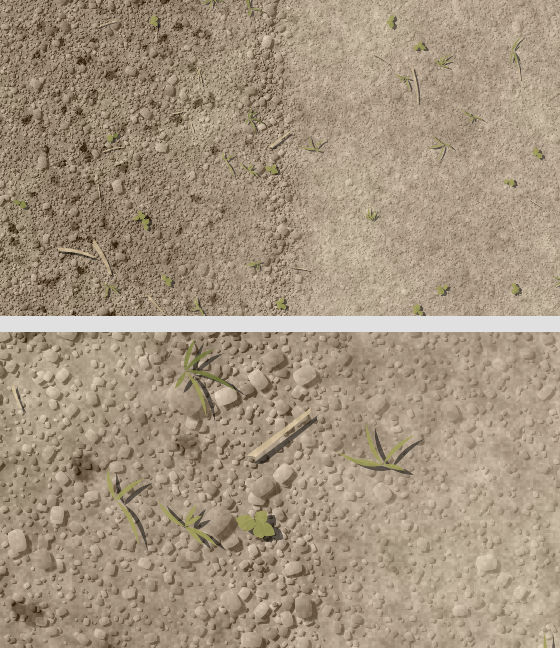
Top, the full canvas; bottom, a detail of the centre.
Reproduce this texture procedurally as a WebGL 2 fragment shader.

```glsl
#version 300 es
precision highp float;
// Dry tilled soil: rough clods at left, a crumbly seam, smoother ground at right, straw and weeds.
uniform vec2 u_resolution;
out vec4 fragColor;

vec3 hash3(vec2 c) {
    vec3 q = fract(c.xyx * vec3(0.1031, 0.1030, 0.0973));
    q += dot(q, q.yxz + 33.33);
    return fract((q.xxy + q.yzz) * q.zyx);
}

vec2 turn(vec2 d, float a) {
    return vec2(cos(a) * d.x + sin(a) * d.y, cos(a) * d.y - sin(a) * d.x);
}

// Layered sines, roughly -1 to 1
float mottle(vec2 p) {
    float sum = 0.0, gain = 0.5;
    for (int i = 0; i < 5; i++) {
        p = turn(p, 1.1) * 1.7 + 2.3;
        sum += gain * sin(p.x + 1.3 * sin(p.y)) * cos(p.y * 0.9 + sin(p.x * 0.7));
        gain *= 0.75;
    }
    return sum;
}

float seam(vec2 p) {
    float off = (p.x - 0.87 - 0.025 * sin(p.y * 6.0)) / 0.065;
    return exp(-off * off);
}

float tilled(vec2 p) {
    return 1.0 - smoothstep(0.35, 1.1, p.x + 0.06 * sin(p.y * 7.0));
}

float blocky(vec2 d) {
    return mix(length(d), 1.2 * max(abs(d.x), abs(d.y)), 0.5);
}

// Scattered lumps, lit from the upper left with shadows to the lower right
float clods(float tone, float base, vec2 p, float scale, vec3 amount, float relief) {
    vec2 q = p * scale, cell = floor(q);
    float soft = 0.6 * scale / u_resolution.y;
    for (int j = -1; j <= 1; j++)
    for (int i = -1; i <= 1; i++) {
        vec2 c = cell + vec2(i, j), at = (c + 0.5) / scale;
        vec3 h = hash3(c + scale);
        if (h.z > dot(amount, vec3(1.0, tilled(at), seam(at)))) continue;
        float r = mix(0.2, 0.55, fract(h.z * 37.0));
        vec2 d = q - c - h.xy, stretch = vec2(1.0, 1.35);
        float angle = h.x * 40.0;
        float dist = blocky(turn(d, angle) * stretch);
        float shade = blocky(turn(d - r * vec2(0.5, -0.35), angle) * stretch);
        float dark = 1.0 - smoothstep(r * 0.75, r * 1.1 + soft, shade);
        tone = min(tone, base + 0.15 - (0.15 + 1.4 * relief) * dark);
        float lit = base + relief * (0.15 + 0.8 * (h.y - 0.5) + 0.75 * dot(d, vec2(-0.8, 0.55)) / r);
        tone = mix(tone, lit, 1.0 - smoothstep(r - soft, r + soft, dist));
    }
    return tone;
}

// Ragged hollows of varied depth
float pits(vec2 p) {
    vec2 q = p * 19.0, cell = floor(q);
    float ragged = 0.3 * mottle(p * 40.0), dark = 0.0;
    for (int j = -1; j <= 1; j++)
    for (int i = -1; i <= 1; i++) {
        vec2 c = cell + vec2(i, j);
        vec3 h = hash3(c + 71.0);
        float depth = step(h.z, 0.02 + 0.36 * tilled((c + 0.5) / 19.0)) * mix(0.35, 1.0, h.x);
        float dist = length(turn(q - c - h.xy, h.y * 9.0) * vec2(1.0, 1.4)) + ragged;
        dark = max(dark, depth * (1.0 - smoothstep(0.1, 0.42, dist)));
    }
    return dark;
}

// Bent stalks: x is the cover, y the shadow
vec2 straw(vec2 p, float scale, float share) {
    vec2 q = p * scale, cell = floor(q), mask = vec2(0.0);
    float soft = scale / u_resolution.y;
    for (int j = -1; j <= 1; j++)
    for (int i = -1; i <= 1; i++) {
        vec2 c = cell + vec2(i, j);
        vec3 h = hash3(c + scale * 3.0), g = hash3(c + 19.0);
        float left = tilled((c + 0.5) / scale);
        if (h.z > share * (0.45 + 0.55 * left)) continue;
        float len = mix(0.1, 0.3, g.x), width = mix(0.01, 0.014 + 0.04 * left, g.y * g.y);
        for (int k = 0; k < 2; k++) {
            vec2 d = turn(q - c - h.xy - float(k) * vec2(0.035, -0.04), -0.55 + 2.6 * (g.z - 0.5));
            d.y += (g.x - 0.5) * 0.8 * d.x * d.x;
            float dist = max(abs(d.x) - len - d.y, abs(d.y) - width * (1.0 - 0.3 * d.x / len));
            mask[k] = max(mask[k], 1.0 - smoothstep(-0.5 * soft, 0.6 * soft, dist));
        }
    }
    return mask;
}

// Seedlings with broad leaves and tufts of thin blades: cover, shadow, hue
vec3 weeds(vec2 p) {
    vec2 q = p * 6.5, cell = floor(q);
    float soft = 6.5 / u_resolution.y;
    vec3 mask = vec3(0.0);
    for (int j = -1; j <= 1; j++)
    for (int i = -1; i <= 1; i++) {
        vec2 c = cell + vec2(i, j);
        vec3 h = hash3(c + 143.0), g = hash3(c + 57.0);
        if (h.z > 0.46 - 0.22 * tilled((c + 0.5) / 6.5)) continue;
        float grass = step(0.5, g.x);
        for (int k = 0; k < 5; k++) {
            vec3 leaf = hash3(vec2(k, 9.0) + c * 5.0);
            float len = mix(0.1, 0.15 + 0.2 * grass, leaf.x), width = mix(0.045, 0.016, grass);
            for (int s = 0; s < 2; s++) {
                vec2 d = turn(q - c - h.xy - float(s) * vec2(0.06, -0.03), leaf.y * 6.28);
                d.y += grass * 1.2 * d.x * d.x;
                float t = clamp(d.x / len, 0.0, 1.0);
                float dist = max(abs(d.y) - width * 4.0 * t * (1.0 - t), abs(d.x - 0.5 * len) - 0.5 * len);
                mask[s] = max(mask[s], 1.0 - smoothstep(-0.5 * soft, 0.5 * soft, dist));
            }
            if (mask.x > 0.0) mask.z = max(mask.z, leaf.z);
        }
    }
    return mask;
}

void main() {
    vec2 p = gl_FragCoord.xy / u_resolution.y;
    float left = tilled(p), crumbs = seam(p), broad = mottle(p * 3.0);

    // Ground tone and lumps, fine to coarse
    float base = 0.7 - 0.105 * left - 0.03 * crumbs + 0.05 * broad + 0.045 * mottle(p * 17.0);
    float relief = 0.1 + 0.1 * left + 0.08 * crumbs;
    float tone = base + 0.06 * mottle(p * 70.0);
    tone = clods(tone, base, p, 115.0, vec3(0.5, 0.2, 0.2), relief);
    tone = clods(tone, base, p, 66.0, vec3(0.2, 0.25, 0.4), relief);
    tone -= (0.1 + 0.24 * left) * pits(p);
    tone = clods(tone, base, p, 40.0, vec3(0.06, 0.16, 0.5), relief);
    tone = clods(tone, base, p, 24.0, vec3(0.02, 0.06, 0.2), relief * 0.9);
    tone += 0.05 * mottle(p * 45.0 + 5.0) + 0.07 * (hash3(floor(p * 288.0)).x - 0.5);
    vec3 color = max(tone, 0.19) - vec3(0.0, 0.067, 0.145);
    color += vec3(-0.008, 0.003, -0.01) * smoothstep(0.1, 0.8, broad);

    // Plant litter and growth
    vec2 stalks = max(straw(p, 5.0, 0.4), straw(p + 3.7, 9.0, 0.28));
    color *= 1.0 - 0.5 * stalks.y;
    color = mix(color, vec3(0.8, 0.72, 0.58) + 0.1 * mottle(p * 50.0), 0.9 * stalks.x);
    vec3 growth = weeds(p);
    color *= 1.0 - 0.5 * growth.y;
    color = mix(color, mix(vec3(0.38, 0.42, 0.19), vec3(0.64, 0.63, 0.36), growth.z), 0.88 * growth.x);
    fragColor = vec4(color, 1.0);
}
```
